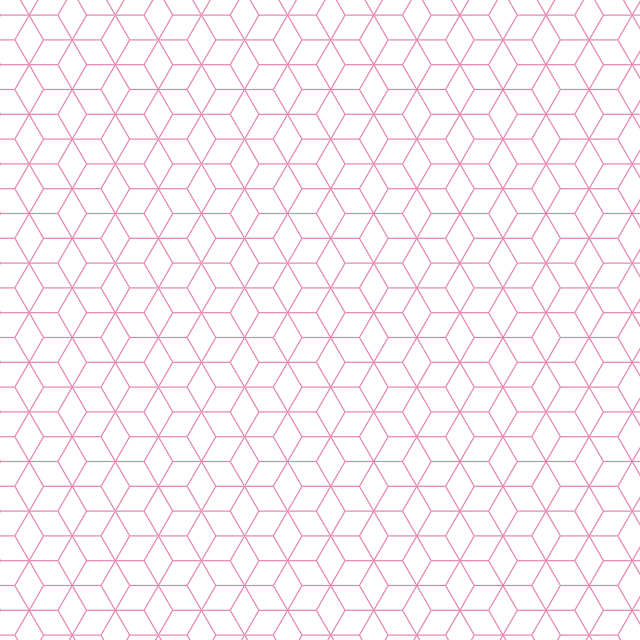
A Shadertoy shader for this pattern:

```glsl
// Thin pink rhombille lattice (tumbling-block outlines) on white.

float segmentDistance(vec2 p, vec2 end) {
    return length(p - end * clamp(dot(p, end) / dot(end, end), 0.0, 1.0));
}

// Distance to the six-spoked stars of one rectangular grid
float starDistance(vec2 p, vec2 cell) {
    vec2 q = abs((fract(p / cell + 0.5) - 0.5) * cell);
    float horizontal = segmentDistance(q, vec2(cell.x / 3.0, 0.0));
    float diagonal = segmentDistance(q, vec2(cell.x / 6.0, cell.y / 2.0));
    return min(horizontal, diagonal);
}

void mainImage(out vec4 fragColor, in vec2 fragCoord) {
    float pixel = 1.0 / iResolution.y;
    vec2 cell = vec2(0.1346, 0.0775);
    vec2 p = fragCoord * pixel - vec2(0.0456, 0.9764);

    // Two interleaved star grids, staggered by half a cell
    float d = min(starDistance(p, cell), starDistance(p - 0.5 * cell, cell));

    // Box-filtered coverage keeps lines thinner than a pixel at true weight
    float halfWidth = 0.00092;
    float ink = clamp((halfWidth - d) / pixel + 0.5, 0.0, 1.0)
              - clamp((-halfWidth - d) / pixel + 0.5, 0.0, 1.0);

    vec3 pink = vec3(0.89, 0.50, 0.68);
    fragColor = vec4(mix(vec3(1.0), pink, ink), 1.0);
}
```
